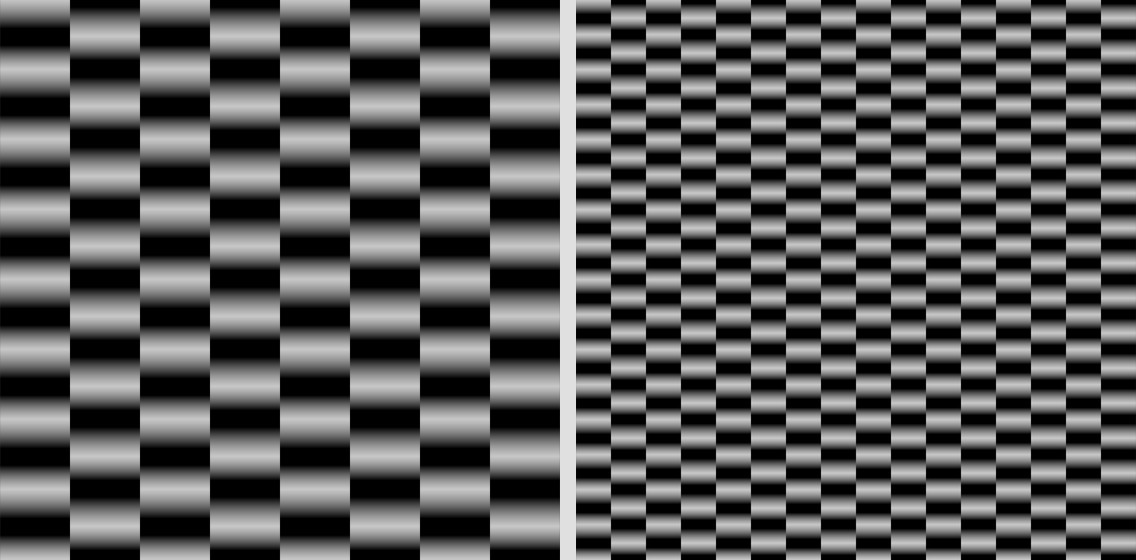
Left, the tile; right, the same tile 2 across and 2 down.
Reproduce this pattern procedurally as a WebGL 2 fragment shader.

```glsl
#version 300 es
precision highp float;
// Eight columns of soft grey bars on black, alternate columns flipped and shifted.

uniform vec2 u_resolution;
out vec4 fragColor;

// Brightness of one bar; y is the height above its ridge, in periods.
// The upper flank is shorter than the lower one, with black between bars.
float barShade(float y) {
    float offset = fract(y + 0.5) - 0.5;
    float flank = offset > 0.0 ? 0.344 : 0.417;
    float rise = max(0.0, 1.0 - abs(offset) / flank);
    return rise * (1.15 - 0.37 * rise);
}

void main() {
    // Eight columns across, eight bars down
    vec2 cell = 8.0 * gl_FragCoord.xy / u_resolution;

    // Alternate columns hold the mirrored bar
    float evenColumn = barShade(cell.y - 0.01);
    float oddColumn = barShade(0.48 - cell.y);

    // Column parity, blended over about one pixel at each boundary
    float wave = sin(3.14159 * cell.x);
    float edge = 3.14159 * 8.0 * 0.7 / u_resolution.x;
    float isEven = smoothstep(-edge, edge, wave);

    fragColor = vec4(vec3(mix(oddColumn, evenColumn, isEven)), 1.0);
}
```
